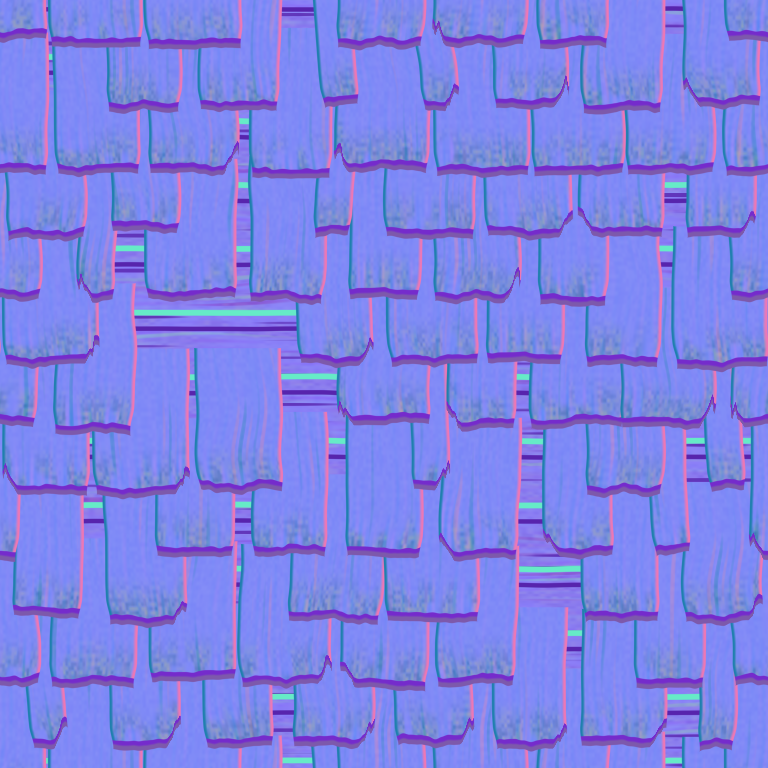
A Shadertoy shader for this texture map:

```glsl
// Normal map of staggered, weathered wooden shingles over horizontal planks.

const vec2 GRID = vec2(8.0, 12.0);   // shingles across, courses down
const float PITCH = 1.5;             // column spacing, in course heights
const float FIRST_EDGE = 0.30;       // height of the lowest course's bottom edge
const vec3 FLAT = vec3(0.50, 0.54, 0.97);
const vec3 WORN = vec3(0.46, 0.55, 0.83);
const vec3 LEFT_FACE = vec3(0.12, 0.50, 0.68);
const vec3 RIGHT_FACE = vec3(0.93, 0.47, 0.71);
const vec3 BOTTOM_FACE = vec3(0.46, 0.17, 0.80);
const vec3 UNDERSIDE = vec3(0.49, 0.35, 0.67);
const vec3 SEAM_TOP = vec3(0.40, 0.92, 0.78);
const vec3 SEAM_BOTTOM = vec3(0.34, 0.14, 0.68);

float hash(vec2 p) {
    return fract(sin(dot(p, vec2(127.1, 311.7))) * 43758.5453);
}

float noise(vec2 p) {
    vec2 i = floor(p), f = fract(p);
    f = f * f * (3.0 - 2.0 * f);
    return mix(mix(hash(i), hash(i + vec2(1, 0)), f.x),
               mix(hash(i + vec2(0, 1)), hash(i + vec2(1, 1)), f.x), f.y);
}

// Sideways slope of fibres that run along y
float fibreSlope(vec2 p, vec2 scale) {
    p *= scale;
    return noise(p + vec2(0.4, 0.0)) - noise(p - vec2(0.4, 0.0));
}

// Wood surface with its grain along y; wear goes from 0 to 1
vec3 wood(vec2 p, float wear) {
    p.x += 0.16 * noise(p * vec2(1.6, 0.9));
    float rough = wear * smoothstep(0.2, 0.65, noise(p * vec2(8.0, 2.6)));
    float fine = fibreSlope(p, vec2(17.0, 1.3));
    float crack = fibreSlope(p + 9.0, vec2(10.0, 0.6));
    crack *= smoothstep(0.3, 0.65, abs(crack));
    float speck = noise(p * vec2(23.0, 15.0)) - 0.5;
    vec3 colour = mix(FLAT, WORN, rough);
    colour.r += fine * (0.05 + 0.10 * wear) + crack * 0.16;
    colour.rg += speck * vec2(0.03 + 0.18 * rough, 0.03 + 0.12 * rough);
    colour.b -= 0.12 * abs(crack) + 0.16 * rough * abs(speck);
    return colour;
}

// Boards behind the shingles, with one seam per course
vec3 planks(vec2 p, float aa) {
    vec3 colour = wood(p.yx * vec2(1.0, 0.7), 0.25).grb;
    float ridge = fibreSlope(p.yx, vec2(11.0, 0.45));
    colour = mix(colour, SEAM_BOTTOM, 0.8 * smoothstep(0.28, 0.55, -ridge));
    float y = fract(p.y) + 0.02 * (noise(p * vec2(2.0, 0.5)) - 0.5);
    float light = smoothstep(0.045 + aa, 0.045 - aa, abs(y - 0.11));
    float dark = smoothstep(0.035 + aa, 0.035 - aa, abs(y - 0.86));
    colour = mix(colour, SEAM_TOP, light);
    return mix(colour, SEAM_BOTTOM, dark);
}

// Colour and coverage of one shingle; p starts at the middle of its bottom edge
vec4 shingle(vec2 p, vec2 id, float aa) {
    float seed = 31.0 * hash(id + 0.7);
    float narrow = step(0.88, hash(id + 3.1));
    float halfWidth = mix(mix(0.54, 0.77, hash(id + 5.3)), 0.30, narrow);

    // Lean, wavering sides and a slight taper at the foot
    p.x += 0.10 * (hash(id + 7.9) - 0.5);
    p.x += (hash(id + 9.2) - 0.5) * mix(0.04, 0.24, narrow) * (p.y - 1.0);
    p.x += 0.07 * (noise(vec2(p.y * 1.6, seed)) - 0.5);
    halfWidth -= 0.05 * smoothstep(0.35, 0.0, p.y);

    // Uneven foot with a splintered corner on some shingles
    float foot = 0.14 * (hash(id + 11.4) - 0.5);
    foot += 0.10 * (noise(vec2(p.x * 3.0, seed)) - 0.5);
    foot += 0.04 * (noise(vec2(p.x * 10.0, seed)) - 0.5);
    float side = hash(id + 13.6) < 0.5 ? -1.0 : 1.0;
    float corner = halfWidth - side * p.x;
    float splinter = step(0.55, hash(id + 15.8)) * smoothstep(0.20, 0.06, corner);
    foot += splinter * (0.10 + 0.28 * noise(vec2(p.x * 22.0, seed)));

    float left = p.x + halfWidth;
    float right = halfWidth - p.x;
    float bottom = p.y - foot;
    float top = 2.15 + 0.15 * hash(id + 17.0) - p.y;

    // Surface first, then the bevelled faces
    float wear = smoothstep(0.85, 0.10, bottom);
    vec3 colour = wood(p + seed, wear);
    colour = mix(colour, LEFT_FACE, smoothstep(0.055 + aa, 0.03 - aa, left));
    colour = mix(colour, RIGHT_FACE, smoothstep(0.065 + aa, 0.03 - aa, right));
    float lip = 0.13 + 0.03 * noise(vec2(p.x * 8.0, seed + 4.0));
    colour = mix(colour, BOTTOM_FACE, smoothstep(lip + aa, lip - aa, bottom));
    colour = mix(colour, UNDERSIDE, smoothstep(0.085 + aa, 0.065 - aa, bottom));

    float inside = min(min(left, right), min(bottom, top));
    return vec4(colour, smoothstep(-aa, aa, inside));
}

void mainImage(out vec4 fragColor, in vec2 fragCoord) {
    vec2 p = fragCoord / iResolution.xy * GRID.y;
    float aa = 0.75 * GRID.y / iResolution.y;
    vec3 colour = planks(p, aa);

    // Upper courses overlap the lower ones
    float nearestRow = floor(p.y - FIRST_EDGE);
    for (int j = -2; j <= 1; j++) {
        float row = nearestRow + float(j);
        float stagger = 0.5 * mod(row + 1.0, 2.0);
        float nearestColumn = floor(p.x / PITCH - stagger + 0.5);
        for (int i = -1; i <= 1; i++) {
            float column = nearestColumn + float(i);
            vec2 id = mod(vec2(column, row), GRID);
            if (hash(id + 21.5) > 0.80) continue;   // missing shingle
            vec2 origin = vec2((column + stagger) * PITCH, row + FIRST_EDGE);
            vec4 layer = shingle(p - origin, id, aa);
            colour = mix(colour, layer.rgb, layer.a);
        }
    }
    fragColor = vec4(colour, 1.0);
}
```
